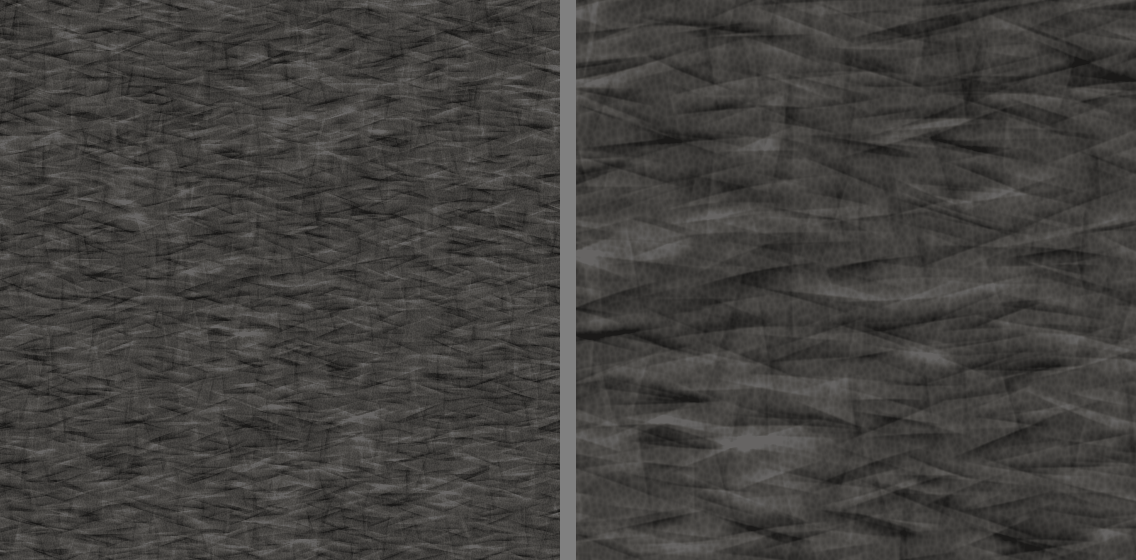
Left: the whole. Right: its middle third, enlarged.
Give the GLSL for this texture, as a WebGL 1 fragment shader.

```glsl
precision highp float;
// Dark charcoal fibre sheet: overlapping light and dark strokes, mostly lying flat, with fine grain.
uniform vec2 u_resolution;

vec4 hash4(vec2 p) {
  vec4 q = fract(p.xyxy * vec4(0.1031, 0.1030, 0.0973, 0.1099));
  q += dot(q, q.wzxy + 33.33);
  return fract((q.xxyz + q.yzzw) * q.zywx);
}

// One stroke: a wedge, light or dark, with one crisp edge and one that fades out.
float stroke(vec2 p, vec4 form, bool isLight, float soft) {
  float halfLength = mix(0.022, 0.046, form.x);
  float along = p.x / halfLength;
  float taper = max(1.0 - along * along, 0.0);
  float across = p.y + (form.y - 0.5) * 3.0 * p.x * p.x;
  // Light strokes tend to hang below their edge, dark ones above.
  across *= (form.z < 0.65) == isLight ? -1.0 : 1.0;
  float wedge = 0.68 + 0.32 * clamp(along, -1.0, 1.0) * sign(fract(form.z * 16.0) - 0.5);
  float width = mix(0.009, 0.022, form.y * form.y) * wedge * (isLight ? 1.0 : 0.8);
  float fade = clamp(1.0 - across / width, 0.0, 1.0);
  float edge = smoothstep(-soft, soft, across);
  float strength = 0.2 + 0.8 * form.w;
  return taper * edge * fade * strength * (isLight ? 1.0 : -1.25);
}

// A layer of strokes, one per jittered cell.
float strokeLayer(vec2 uv, float seed, float spread, float soft) {
  vec2 cellSize = vec2(0.050, 0.035);
  vec2 p = uv / cellSize + seed * vec2(0.37, 0.61);
  vec2 home = floor(p);
  float sum = 0.0;
  for (int j = -1; j <= 1; j++) {
    for (int i = -1; i <= 1; i++) {
      vec2 cell = home + vec2(float(i), float(j));
      vec4 place = hash4(cell + seed * 17.3);
      vec4 form = hash4(cell + seed * 17.3 + 71.7);
      vec2 d = (p - cell - place.xy) * cellSize;
      float angle = (place.z - 0.5) * spread;
      float c = cos(angle), s = sin(angle);
      vec2 turned = vec2(c * d.x + s * d.y, c * d.y - s * d.x);
      sum += stroke(turned, form, place.w < 0.5, soft);
    }
  }
  return sum;
}

// Distance to the nearest jittered point.
float cellular(vec2 p) {
  vec2 home = floor(p);
  float nearest = 2.0;
  for (int j = -1; j <= 1; j++) {
    for (int i = -1; i <= 1; i++) {
      vec2 cell = home + vec2(float(i), float(j));
      nearest = min(nearest, length(cell + hash4(cell).xy - p));
    }
  }
  return nearest;
}

void main() {
  float side = min(u_resolution.x, u_resolution.y);
  vec2 uv = gl_FragCoord.xy / side;
  float soft = max(0.6 / side, 0.0009);

  // Flat strokes carry the pattern; upright ones are fainter.
  float tone = 0.257;
  for (int k = 0; k < 8; k++) {
    tone += 0.094 * strokeLayer(uv, float(k) + 1.0, 0.8, soft);
  }
  for (int k = 0; k < 3; k++) {
    tone += 0.048 * strokeLayer(uv.yx, float(k) + 11.0, 0.7, soft);
  }

  // Slow drift of light, then fine grain.
  tone += 0.007 * sin(uv.y * 19.0 + 2.0 * sin(uv.x * 7.0));
  tone += 0.006 * sin(uv.x * 23.0 + 3.0 * sin(uv.y * 11.0 + 1.0));
  tone += 0.065 * (cellular(uv * vec2(330.0, 240.0)) - 0.42);

  tone = clamp(tone, 0.10, 0.40);
  vec3 warmGrey = vec3(1.0, 0.972, 0.935);
  vec3 coolGrey = vec3(1.0, 0.985, 0.975);
  gl_FragColor = vec4(tone * mix(warmGrey, coolGrey, smoothstep(0.30, 0.40, tone)), 1.0);
}
```
